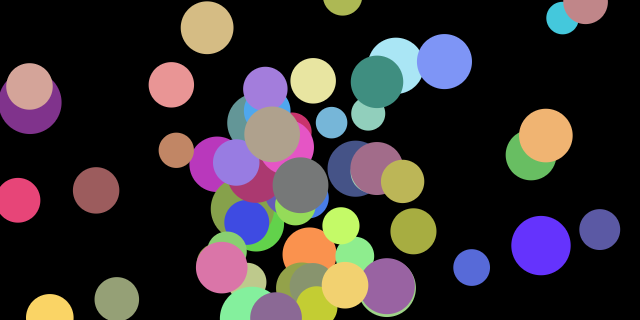
Write a WebGL 1 fragment shader that draws this background.

```glsl
precision highp float;

// Opaque coloured discs on black: a dense plume rising from the bottom centre
// and looser discs strewn over the whole canvas. One loop paints them back to
// front, taking place, size and colour of each disc from hashes of its index.

uniform vec2 u_resolution;

const int DISC_COUNT = 62;
const vec2 RADIUS_RANGE = vec2(0.044, 0.102);    // in canvas heights
const vec2 PLUME_CENTER = vec2(0.48, 0.37);      // x in widths, y in heights
const vec2 PLUME_HALF_SIZE = vec2(0.36, 0.38);
const float COLOR_SPREAD = 0.5;

// Three random values in 0..1 from an index and a stream number.
vec3 hash3(float index, float stream) {
  vec3 q = fract(vec3(index + 1.0, stream + 7.0, index + stream + 3.0)
                 * vec3(0.1031, 0.1030, 0.0973));
  q += dot(q, q.yzx + 33.33);
  return fract((q.xxy + q.yzz) * q.zyx);
}

// Base hue family for a selector in 0..1; band widths set the shares.
vec3 familyColor(float selector) {
  if (selector < 0.29) return vec3(0.74, 0.65, 0.42);
  if (selector < 0.48) return vec3(0.47, 0.69, 0.73);
  if (selector < 0.67) return vec3(0.69, 0.35, 0.60);
  if (selector < 0.84) return vec3(0.43, 0.33, 0.77);
  return vec3(0.61, 0.91, 0.50);
}

vec3 discColor(float index) {
  vec3 base = familyColor(fract(index * 0.618 + 0.2));
  return clamp(base + COLOR_SPREAD * (hash3(index, 1.0) - 0.5), 0.2, 1.0);
}

float discRadius(float index) {
  vec3 h = hash3(index, 2.0);
  return mix(RADIUS_RANGE.x, RADIUS_RANGE.y, 0.5 * (h.x + h.y));
}

// Evenly spread but irregular position over the canvas.
vec2 strewnCenter(float index, float aspect) {
  vec2 spread = fract(index * vec2(0.7549, 0.5698) + vec2(0.31, 0.17));
  vec2 jitter = 0.16 * (hash3(index, 3.0).xy - 0.5);
  return spread * vec2(aspect, 1.0) + jitter;
}

// Position in the plume: denser towards its axis, even along its height.
vec2 plumeCenter(float index, float aspect) {
  vec3 h = hash3(index, 4.0);
  float along = 2.0 * fract(index * 0.382 + 0.15 * h.z) - 1.0;
  vec2 offset = vec2(h.x + h.y - 1.0, along);
  return PLUME_CENTER * vec2(aspect, 1.0) + offset * PLUME_HALF_SIZE;
}

// Coverage of a disc with an edge one pixel wide.
float discMask(vec2 point, vec2 center, float radius, float pixel) {
  return clamp((radius - distance(point, center)) / pixel + 0.5, 0.0, 1.0);
}

void main() {
  float pixel = 1.0 / u_resolution.y;
  float aspect = u_resolution.x * pixel;
  vec2 point = gl_FragCoord.xy * pixel;
  vec3 color = vec3(0.0);

  for (int i = 0; i < DISC_COUNT; i++) {
    float index = float(i);
    // Two discs in five are strewn, the rest belong to the plume.
    bool strewn = mod(index, 5.0) < 1.5;
    vec2 center = strewn ? strewnCenter(index, aspect)
                         : plumeCenter(index, aspect);
    float mask = discMask(point, center, discRadius(index), pixel);
    color = mix(color, discColor(index), mask);
  }

  gl_FragColor = vec4(color, 1.0);
}
```
